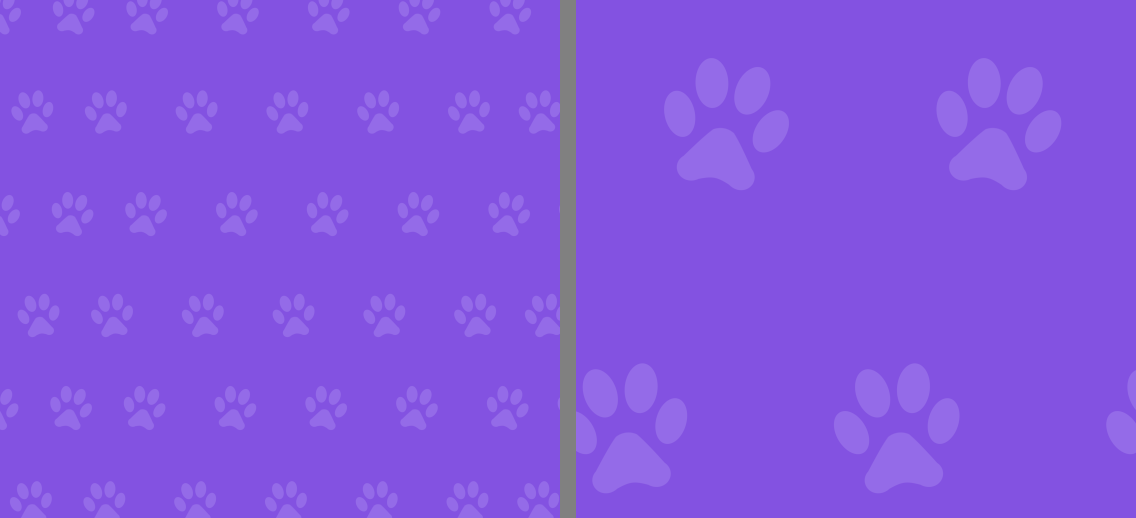
Left, the full canvas; right, a detail of the centre.
Give the GLSL for this pattern, as a Shadertoy shader.

```glsl
#define VIEW_WIDTH 7.68
#define ROWS 6
#define PAWS_PER_ROW 8
#define PITCH 1.245
#define LEFT_PITCH 1.008
#define RIGHT_PITCH 0.97
#define EVEN_LEAN 0.19
#define ODD_LEAN -0.125
#define GROUND vec3(0.512, 0.320, 0.882)
#define PAW vec3(0.582, 0.420, 0.908)

// Height and first full-pitch paw of each row, from top to bottom
const float ROW_Y[ROWS] = float[](6.93, 5.565, 4.165, 2.775, 1.505, 0.205);
const float ROW_X[ROWS] = float[](2.02, 1.45, 2.005, 1.535, 1.985, 1.43);

mat2 rotation(float angle) {
    float c = cos(angle), s = sin(angle);
    return mat2(c, s, -s, c);
}

float ellipseDistance(vec2 p, vec2 radii) {
    float k = length(p / radii);
    return k * (k - 1.0) / max(length(p / (radii * radii)), 1e-4);
}

// Tapered capsule, folded with a rounded crease so its two lobes blend
float padDistance(vec2 p) {
    p.x = sqrt(p.x * p.x + 0.0025);
    vec2 dome = vec2(0.0, -0.11);
    vec2 axis = vec2(0.127, -0.112);
    float h = clamp(dot(p - dome, axis) / dot(axis, axis), 0.0, 1.0);
    return length(p - dome - h * axis) - mix(0.105, 0.06, h);
}

float pawDistance(vec2 p) {
    float pad = padDistance(p);
    p.x = abs(p.x);
    vec2 inner = rotation(0.22) * (p - vec2(0.094, 0.175));
    vec2 outer = rotation(0.41) * (p - vec2(0.212, 0.009));
    float toes = min(ellipseDistance(inner, vec2(0.075, 0.114)),
                     ellipseDistance(outer, vec2(0.069, 0.107)));
    return min(pad, toes);
}

// Paws crowd together toward both ends of a row
float pawOffset(float k) {
    return min(k, 0.0) * LEFT_PITCH
         + clamp(k, 0.0, 4.0) * PITCH
         + max(k - 4.0, 0.0) * RIGHT_PITCH;
}

void mainImage(out vec4 fragColor, in vec2 fragCoord) {
    float pixel = VIEW_WIDTH / iResolution.x;
    vec2 p = fragCoord * pixel;

    float d = 1e3;
    for (int row = 0; row < ROWS; row++) {
        float lean = row % 2 == 0 ? EVEN_LEAN : ODD_LEAN;
        mat2 turn = rotation(lean);
        for (int i = 0; i < PAWS_PER_ROW; i++) {
            vec2 center = vec2(ROW_X[row] + pawOffset(float(i - 2)), ROW_Y[row]);
            vec2 q = turn * (p - center);
            q.x += 0.05 * lean;
            d = min(d, pawDistance(q));
        }
    }

    float coverage = smoothstep(0.7, -0.7, d / pixel);
    fragColor = vec4(mix(GROUND, PAW, coverage), 1.0);
}
```
